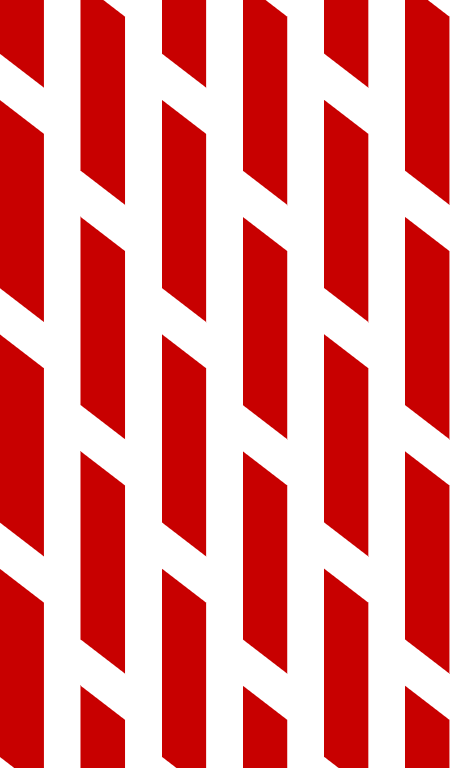
Reproduce this pattern procedurally as a Shadertoy shader.

```glsl
const vec3 PAPER_WHITE = vec3(1.0);
const vec3 BAR_RED = vec3(0.784, 0.0, 0.0);

// Lengths are fractions of the canvas height
const float COLUMN_PITCH = 0.1056;
const float COLUMN_START = -0.0008;
const float BAR_WIDTH = 0.058;
const float ROW_PITCH = 0.3052;
const float GAP_HEIGHT = 0.0602;
const float GAP_OFFSET = 0.29;
const float GAP_SLOPE = -0.769;

// Signed distance to a vertical stripe starting at x = 0
float stripeDistance(float x, float width) {
    return abs(x - 0.5 * width) - 0.5 * width;
}

// Signed distance to slanted bands repeating along y
float slantedBandDistance(vec2 p, float slope, float pitch, float height) {
    float y = p.y - slope * p.x;
    float fromCenter = abs(y - pitch * round(y / pitch));
    return (fromCenter - 0.5 * height) * inversesqrt(1.0 + slope * slope);
}

float coverage(float signedDistance, float pixel) {
    return clamp(0.5 - signedDistance / pixel, 0.0, 1.0);
}

void mainImage(out vec4 fragColor, in vec2 fragCoord) {
    float pixel = 1.0 / iResolution.y;
    vec2 p = fragCoord * pixel;

    // Column cell, with odd columns shifted by half a row
    float columnX = p.x - COLUMN_START;
    float column = floor(columnX / COLUMN_PITCH);
    float stagger = 0.5 * ROW_PITCH * mod(column, 2.0);
    vec2 cell = vec2(columnX - column * COLUMN_PITCH, p.y - GAP_OFFSET - stagger);

    // Bars cut by the slanted gaps; both neighbouring cells are blank at the seam
    float stripe = stripeDistance(cell.x, BAR_WIDTH);
    float gap = slantedBandDistance(cell, GAP_SLOPE, ROW_PITCH, GAP_HEIGHT);
    float bar = max(stripe, -gap);

    fragColor = vec4(mix(PAPER_WHITE, BAR_RED, coverage(bar, pixel)), 1.0);
}
```
